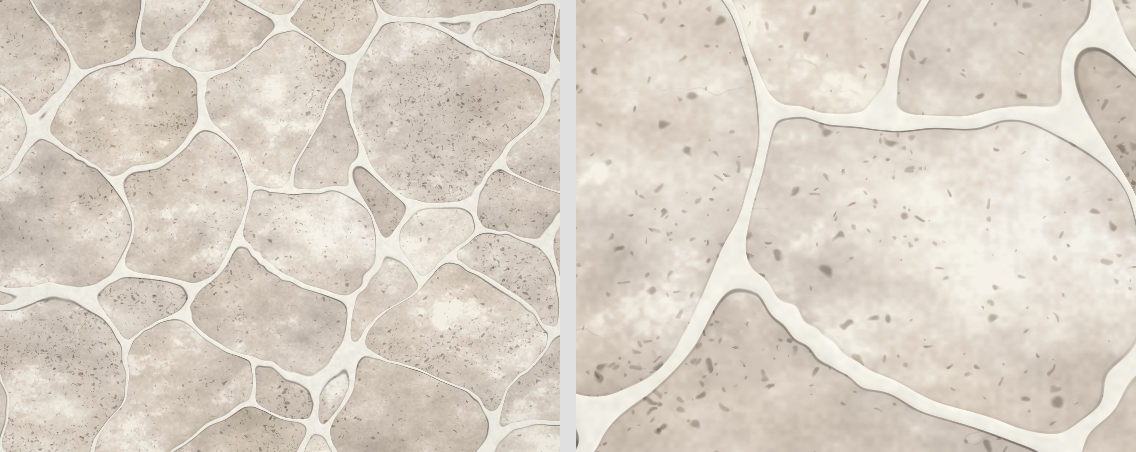
Left: the whole. Right: its middle third, enlarged.
Reproduce this texture procedurally as a Shadertoy shader.

```glsl
// Irregular beige travertine flagstones set in pale raised mortar joints.
#define STONES 4.6        // stone sites per canvas height
#define SIZE_SPREAD 0.58  // how far big stones outgrow small ones
#define JOINT 0.019       // half width of a joint, in site spacings
#define ROUNDING 21.0     // lower values round the stone corners more
#define WOBBLE 0.19       // bend of the joints
#define STONE_TONE 0.846  // mean stone brightness
#define CLOUDS 0.27       // contrast of the soft mottling
#define PITS 0.20         // depth of the small dark holes
#define MORTAR vec3(0.935, 0.922, 0.885)

float hash(vec2 p) {
    vec3 h = fract(p.xyx * 0.1031);
    h += dot(h, h.yzx + 33.33);
    return fract((h.x + h.y) * h.z);
}

vec2 hash2(vec2 p) {
    return vec2(hash(p + 17.3), hash(p + 71.9));
}

float noise(vec2 p) {
    vec2 i = floor(p), f = fract(p);
    f = f * f * (3.0 - 2.0 * f);
    return mix(mix(hash(i), hash(i + vec2(1, 0)), f.x),
               mix(hash(i + vec2(0, 1)), hash(i + vec2(1, 1)), f.x), f.y);
}

float fbm(vec2 p) {
    float sum = 0.0, amp = 0.5;
    for (int i = 0; i < 6; i++) {
        sum += amp * noise(p);
        p = mat2(1.6, 1.2, -1.2, 1.6) * p + 5.7;
        amp *= 0.62;
    }
    return sum / 1.24;
}

// Cellular pits: one soft hole of random size in some of the cells
float pits(vec2 p, float share) {
    vec2 cell = floor(p);
    float hole = 0.0;
    for (int y = -1; y <= 1; y++)
    for (int x = -1; x <= 1; x++) {
        vec2 id = cell + vec2(x, y);
        vec2 d = p - id - hash2(id);
        float radius = mix(0.25, 0.7, hash(id + 5.1));
        float soft = 1.0 - smoothstep(radius * 0.3, radius, length(d));
        hole = max(hole, soft * step(hash(id + 9.4), share));
    }
    return hole;
}

// Weighted Voronoi site: xy is its place, z its weight
vec3 site(vec2 id) {
    float big = smoothstep(0.3, 0.6, hash(id + 3.7));
    return vec3(id + 0.5 + 0.9 * (hash2(id) - 0.5), SIZE_SPREAD * big);
}

// Smoothed distance to the stone border; also its id and outward normal
float stoneBorder(vec2 p, out vec2 stone, out vec2 normal) {
    vec2 cell = floor(p);
    vec3 own = vec3(0);
    float best = 1e5;
    for (int y = -2; y <= 2; y++)
    for (int x = -2; x <= 2; x++) {
        vec3 s = site(cell + vec2(x, y));
        float power = dot(p - s.xy, p - s.xy) - s.z;
        if (power < best) { best = power; own = s; stone = cell + vec2(x, y); }
    }
    float sum = 1e-9;
    normal = vec2(0);
    for (int y = -3; y <= 3; y++)
    for (int x = -3; x <= 3; x++) {
        vec2 id = cell + vec2(x, y);
        if (id == stone) continue;
        vec3 s = site(id);
        vec2 across = s.xy - own.xy;
        float gap = dot(p - s.xy, p - s.xy) - s.z - best;
        float w = exp(-ROUNDING * gap / (2.0 * length(across)));
        sum += w;
        normal += w * normalize(across);
    }
    normal /= length(normal) + 1e-6;
    return -log(sum) / ROUNDING;
}

vec3 stoneColor(vec2 p, vec2 id) {
    vec2 q = p + 9.0 * hash2(id + 40.0);
    float cloud = fbm(q * vec2(4.5, 7.0));
    float mottle = fbm(q * vec2(20.0, 28.0) + 8.0);
    float grit = noise(q * 230.0) - 0.5;
    float tone = STONE_TONE + 0.05 * (hash(id + 23.0) - 0.5);
    tone += CLOUDS * (cloud - 0.5) + 0.20 * (mottle - 0.5) + 0.045 * grit;

    // Chalky patches, brown stains and broken hairline veins
    float chalk = 0.6 * fbm(q * 7.0 + 31.0) + 0.4 * mottle;
    tone += 0.045 * smoothstep(0.53, 0.62, chalk + 0.05 * grit);
    float stain = smoothstep(0.49, 0.66, fbm(q * vec2(5.0, 8.0) + 53.0));
    tone -= 0.09 * stain * smoothstep(0.42, 0.65, mottle + 0.1 * grit);
    float vein = abs(fbm(q * vec2(3.0, 5.0) + 77.0) - 0.5);
    tone -= 0.05 * (1.0 - smoothstep(0.0, 0.006, vein)) * smoothstep(0.5, 0.62, mottle);

    // Ragged holes gather where the stone is stained
    vec2 ragged = q + 0.008 * vec2(noise(q * 130.0), noise(q * 130.0 + 60.0));
    tone -= PITS * pits(ragged * vec2(125.0, 150.0), 0.015 + 0.11 * stain);
    tone -= 0.65 * PITS * pits(ragged * 210.0, 0.03 + 0.16 * stain);
    tone = clamp(tone, 0.45, 0.95);
    float warm = 0.04 * (fbm(q * 3.0 + 90.0) - 0.5);
    vec3 color = vec3(tone, tone - 0.044, tone - 0.093) + warm * vec3(0.4, 0.0, -1.0);
    return color + smoothstep(0.83, 0.96, tone) * vec3(0.0, 0.028, 0.035);
}

void mainImage(out vec4 fragColor, in vec2 fragCoord) {
    vec2 p = fragCoord / iResolution.y;
    float pixel = STONES / iResolution.y;

    // Bend the joints with broad and fine waves
    vec2 q = p * STONES + 20.0;
    q += WOBBLE * (vec2(noise(q * 1.7), noise(q * 1.7 + 50.0)) - 0.5) * 2.0;
    q += 0.035 * (vec2(noise(q * 8.0), noise(q * 8.0 + 30.0)) - 0.5);
    vec2 id, normal;
    float width = JOINT * mix(0.3, 1.7, noise(q * 1.9 + 11.0));
    float edge = stoneBorder(q, id, normal) - width;

    // Mortar: fine sandy grain with a gently rounded rim
    float grain = noise(p * 210.0) + noise(p * 95.0) - 1.0;
    vec3 mortar = MORTAR + 0.03 * grain;
    mortar -= 0.03 * smoothstep(-0.02, 0.0, edge) * dot(normal, vec2(0.5, 0.8));

    // Stone: faint contact shadow and a thin broken line on its upper right rim
    vec3 stone = stoneColor(p, id);
    float facing = smoothstep(-0.3, 0.8, dot(normal, vec2(0.45, 0.9)));
    stone *= 1.0 - 0.035 * exp(-max(edge, 0.0) * 35.0);
    float line = 1.0 - smoothstep(0.001, 0.003 + 0.75 * pixel, abs(edge - 0.004));
    float inside = smoothstep(-0.5 * pixel, 0.5 * pixel, edge);
    vec3 color = mix(mortar, stone, inside);
    color *= 1.0 - line * mix(0.05, 0.36, facing) * mix(0.3, 1.0, noise(q * 5.0));

    vec2 uv = fragCoord / iResolution.xy - 0.5;
    color *= 1.015 - 0.09 * dot(uv, uv);
    fragColor = vec4(clamp(color, 0.0, 1.0), 1.0);
}
```
